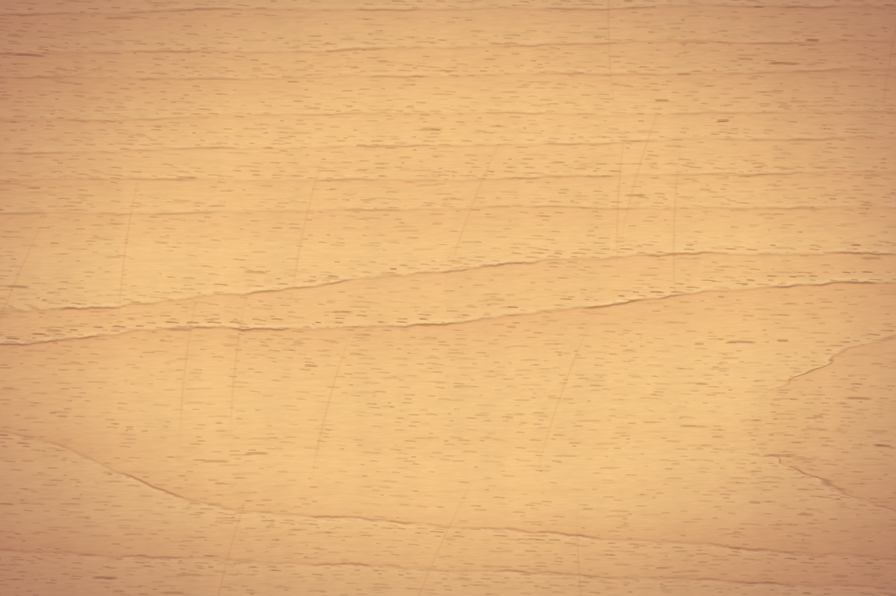
Reproduce this texture procedurally as a Shadertoy shader.

```glsl
// Pale varnished wood with long grain running left to right.
// Growth rings are curves with a light ridge, a broken crack and a warm fade;
// cellular noise gives fibres and pores, layered sines bend everything.

float hash(vec2 p) {
    p = fract(p * vec2(0.1031, 0.1137));
    p += dot(p, p.yx + 33.33);
    return fract((p.x + p.y) * p.x * 17.0);
}

float waves(float x) {
    return (sin(x) + 0.6 * sin(2.3 * x + 1.7) + 0.4 * sin(5.1 * x + 0.6)) * 0.5;
}

// Distance to the nearest scattered point
float cellular(vec2 p) {
    vec2 cell = floor(p), f = p - cell;
    float nearest = 4.0;
    for (int j = -1; j <= 1; j++)
    for (int i = -1; i <= 1; i++) {
        vec2 o = vec2(i, j), id = cell + o;
        vec2 r = o + vec2(hash(id), hash(id + 57.3)) - f;
        nearest = min(nearest, dot(r, r));
    }
    return sqrt(nearest);
}

// Short horizontal dashes, one at most in each stretched cell
float pores(vec2 p, vec2 size, float density) {
    vec2 q = p / size;
    q.x += 19.0 * hash(vec2(floor(q.y), 7.0));
    vec2 id = floor(q), f = fract(q);
    float halfLength = 0.12 + 0.33 * hash(id + 3.1);
    float along = 1.0 - smoothstep(halfLength * 0.5, halfLength, abs(f.x - 0.5));
    float middle = 0.35 + 0.3 * hash(id + 8.4) + 0.1 * sin(f.x * 5.0);
    float across = 1.0 - smoothstep(0.08, 0.34, abs(f.y - middle));
    return along * across * step(hash(id + 21.7), density) * (0.4 + 0.6 * hash(id + 5.9));
}

// d is the signed distance to the ring; the warm side is negative
vec3 addRing(vec3 col, vec2 p, float d, float strength) {
    float blur = 0.4 / iResolution.y;
    float broken = smoothstep(-0.25, 0.6, waves(p.x * 19.0 + strength * 40.0));
    float warm = smoothstep(0.003, -0.003, d) * exp(min(d, 0.0) / 0.055);
    float ridge = exp(-pow(d / (0.0028 + blur), 2.0));
    float crack = exp(-pow((d + 0.0045) / (0.0014 + blur), 2.0));
    col = mix(col, vec3(0.915, 0.695, 0.465), warm * strength * 0.75);
    col = mix(col, vec3(0.98, 0.83, 0.60), ridge * strength * (0.3 + 0.4 * broken));
    col = mix(col, vec3(0.68, 0.45, 0.29), crack * strength * (0.2 + 0.55 * broken));
    float pits = pores(p, vec2(0.035, 0.0065), 0.6) * exp(-pow((d - 0.008) / 0.011, 2.0));
    return mix(col, vec3(0.63, 0.42, 0.29), pits * strength * 0.6);
}

void mainImage(out vec4 fragColor, in vec2 fragCoord) {
    vec2 uv = fragCoord / iResolution.xy;
    vec2 p = fragCoord / iResolution.y;
    float x = p.x;

    // Fibres follow a slight tilt and bend
    vec2 g = vec2(x, p.y - 0.025 * x - 0.006 * waves(x * 4.0 + p.y * 3.0));
    float jag = 0.003 * waves(x * 23.0) + 0.0012 * waves(x * 90.0);

    // Base tone with broad soft streaks
    float broad = waves(g.y * 31.0 + 0.6 * waves(x * 2.0)) + 0.5 * waves(g.y * 83.0 + x);
    vec3 col = mix(vec3(0.955, 0.785, 0.53), vec3(0.93, 0.735, 0.49), 0.35 + 0.22 * broad);

    // Thin rings in the upper part
    for (int i = 0; i < 7; i++) {
        float k = float(i);
        float h = 0.628 + 0.056 * k + 0.02 * hash(vec2(k, 4.0));
        float curve = h + 0.012 * x + 0.006 * waves(x * 3.0 + k * 2.1) + jag * 0.6;
        col = addRing(col, p, p.y - curve, 0.32 + 0.25 * hash(vec2(k, 9.0)));
    }

    // Two strong rings across the middle
    float upper = 0.478 + 0.1 * smoothstep(-0.1, 1.2, x) + jag;
    float lower = 0.425 + 0.028 * smoothstep(0.0, 0.3, x)
                + 0.076 * smoothstep(0.55, 1.45, x) + jag * 0.9;
    col = addRing(col, p, p.y - upper, 0.75);
    col = addRing(col, p, p.y - lower, 0.95);

    // Falling rings below, warm on their upper side
    float falling = 0.27 - 0.1 * smoothstep(0.0, 0.4, x) - 0.075 * x + jag;
    col = addRing(col, p, falling - p.y, 0.7);
    col = addRing(col, p, 0.072 - 0.042 * x + jag - p.y, 0.55);

    // Pointed figure opening to the right
    float tip = 1.26 + 0.02 * waves(p.y * 70.0);
    float arch = abs(p.y - 0.29 - jag) - 0.15 * sqrt(max(x - tip, 0.0) / 0.245);
    col = addRing(col, p, arch, 0.65 * smoothstep(1.25, 1.33, x));

    // Fine fibres and pores, denser around the pointed figure
    float fibre = cellular(g * vec2(22.0, 170.0)) + 0.7 * cellular(g * vec2(60.0, 290.0) + 40.0);
    col *= 1.0 + 0.035 * (0.8 - fibre);
    vec2 knot = (p - vec2(1.33, 0.23)) / vec2(0.13, 0.1);
    float density = 0.3 + 0.15 * waves(g.y * 17.0 + x * 2.0) + 0.35 * exp(-dot(knot, knot));
    float dashes = 0.28 * pores(g, vec2(0.03, 0.0065), density)
                 + 0.2 * pores(g + 3.7, vec2(0.055, 0.008), density)
                 + 0.5 * pores(g + 9.2, vec2(0.07, 0.01), 0.015 + 0.12 * exp(-dot(knot, knot)));
    col = mix(col, vec3(0.66, 0.44, 0.29), dashes);

    // Faint upright bands and curved scratches
    col *= 1.0 + 0.008 * waves(x * 37.0 + 0.5 * sin(p.y * 6.0));
    for (int i = 0; i < 16; i++) {
        vec2 seed = vec2(i, 31.0);
        float y = p.y - hash(seed + 2.0);
        float line = x - 1.5 * hash(seed) - y * (0.6 * hash(seed + 5.0) - 0.15) - 0.4 * y * y;
        float reach = 1.0 - smoothstep(0.04, 0.16, abs(y));
        float mark = exp(-pow(line / 0.0022, 2.0)) * reach;
        col = mix(col, vec3(0.84, 0.58, 0.37), 0.2 * mark);
    }

    // Darkened, browner borders
    float border = smoothstep(0.55, 1.45, length(uv * 2.0 - 1.0) * 0.92);
    col *= mix(vec3(1.0), vec3(0.73, 0.64, 0.75), border);
    fragColor = vec4(col, 1.0);
}
```
